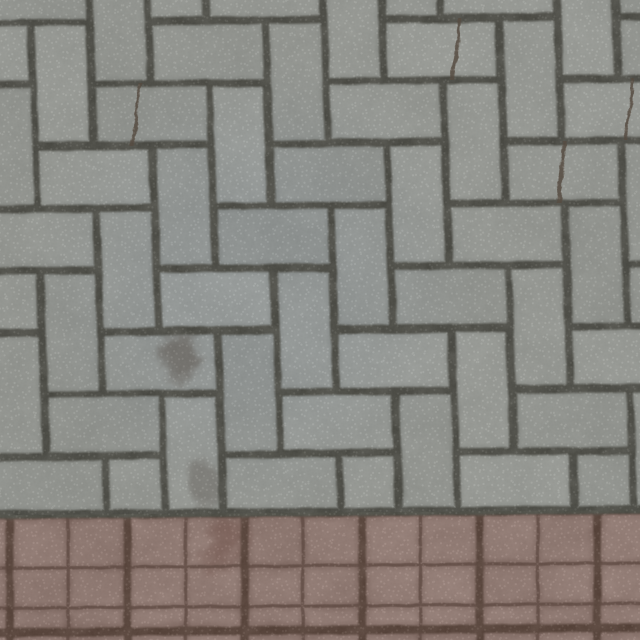
Reproduce this texture procedurally as a WebGL 1 fragment shader.

```glsl
precision highp float;
// Weathered grey herringbone paving above a border of reddish grooved tiles.
// Stones come from a skewed grid with a four-cell herringbone rule; layered
// sines wobble the edges and mottle the faces, cellular noise adds grit.
uniform vec2 u_resolution;

float hash(vec2 c) {
  return fract(sin(dot(c, vec2(127.1, 311.7))) * 43758.5);
}

float waves(vec2 p) {
  float sum = 0.0, amp = 0.5;
  for (int i = 0; i < 5; i++) {
    sum += amp * sin(p.x + 1.7 * sin(p.y));
    p = mat2(1.6, 1.2, -1.2, 1.6) * p + 2.3;
    amp *= 0.6;
  }
  return sum;
}

// Distance to the nearest scattered point, one point per cell.
float cellular(vec2 p) {
  vec2 cell = floor(p);
  float nearest = 1.5;
  for (int y = -1; y <= 1; y++) {
    for (int x = -1; x <= 1; x++) {
      vec2 c = cell + vec2(float(x), float(y));
      nearest = min(nearest, length(c + vec2(hash(c), hash(c + 19.3)) - p));
    }
  }
  return nearest;
}

float roundBox(vec2 p, vec2 halfSize, float radius) {
  vec2 q = abs(p) - halfSize + radius;
  return length(max(q, 0.0)) + min(max(q.x, q.y), 0.0) - radius;
}

vec2 wobble(vec2 p, float seed) {
  return 0.0011 * vec2(waves(p * 45.0 + seed * 30.0), waves(p.yx * 45.0 - seed * 50.0));
}

vec3 herringbone(vec2 p, float seam) {
  vec2 pitch = vec2(0.0915, 0.0969);
  vec2 d = p - vec2(0.333, 0.323);
  vec2 grid = vec2(d.x - 0.035 * d.y, d.y + 0.0107 * d.x) / pitch;

  // Cells 0,1 of the diagonal form a lying stone, cells 2,3 a standing one.
  vec2 origin = floor(grid);
  float kind = mod(origin.x + origin.y, 4.0);
  if (kind > 0.5 && kind < 1.5) origin.x -= 1.0;
  if (kind > 2.5) origin.y -= 1.0;
  bool lying = kind < 1.5;
  vec2 size = lying ? vec2(2.0, 1.0) : vec2(1.0, 2.0);
  float seed = hash(origin);
  vec2 shift = 0.0022 * (vec2(seed, hash(origin + 7.0)) - 0.5);
  vec2 local = (grid - origin - 0.5 * size) * pitch + shift + wobble(p, seed);
  float edge = roundBox(local, 0.5 * size * pitch - 0.0051 - 0.0009 * seed, 0.003);
  edge = max(edge, seam + 0.007 + 0.001 * waves(p * 40.0));

  // Jagged cracks across some lying stones in the upper rows.
  float order = floor((origin.x + origin.y) / 4.0 + 0.5) + floor(origin.y * 0.5);
  float crack = 0.0;
  if (lying && mod(order, 2.0) < 0.5 && origin.x > -2.5 && abs(origin.y + 2.0) < 1.5) {
    float path = local.x - 0.05 * (seed - 0.5) + 0.15 * local.y + 0.003 * waves(p * 70.0);
    float width = 0.0014 + 0.001 * waves(p * 30.0 + seed);
    crack = 1.0 - smoothstep(width, width + 0.003, abs(path));
  }

  vec3 stone = vec3(0.583, 0.592, 0.573) + 0.03 * (seed - 0.5);
  stone += vec3(-0.008, 0.0, 0.014) * (1.0 - smoothstep(0.1, 0.4, length(p - vec2(0.4, 0.45))));
  stone += 0.012 * waves(p * 28.0 + seed * 9.0);
  stone -= 0.035 * smoothstep(-0.009, 0.0, edge);

  // Damp smudges on neighbouring stones.
  for (int i = 0; i < 2; i++) {
    float k = float(i);
    vec2 s = p - vec2(0.28 + 0.038 * k, 0.555 + 0.2 * k);
    float reach = length(s * vec2(1.25 + 0.3 * k, 1.0)) + 0.01 * waves(p * 55.0);
    float smudge = 1.0 - smoothstep(0.02, 0.052, reach);
    stone = mix(stone, vec3(0.42, 0.405, 0.385), (0.75 - 0.25 * k) * smudge);
  }

  vec3 joint = vec3(0.325, 0.325, 0.3) + 0.03 * waves(p * 80.0);
  vec3 color = mix(stone, joint, smoothstep(-0.0035, 0.0025, edge));
  return mix(color, vec3(0.34, 0.3, 0.26), 0.85 * crack);
}

vec3 border(vec2 p, float seam) {
  vec2 t = vec2(p.x - 0.0156, seam);
  vec2 id = floor(t / 0.1835);
  float seed = hash(id + 3.0);
  vec2 local = t - (id + 0.5) * 0.1835 + wobble(p, seed);
  float edge = roundBox(local, vec2(0.0868 - 0.001 * seed, 0.0855), 0.004);

  // One upright and two level grooves split each tile into six pads.
  float level = min(abs(local.y + 0.009), abs(local.y - 0.054));
  float groove = min(abs(local.x + 0.001), level);
  vec3 clay = vec3(0.572, 0.488, 0.46) + 0.03 * (seed - 0.5);
  clay += 0.02 * waves(p * vec2(24.0, 40.0) + seed * 8.0);
  clay -= 0.05 * (1.0 - smoothstep(0.0, 0.012, groove));
  clay -= 0.04 * smoothstep(-0.012, 0.0, edge);
  float rust = length((p - vec2(0.35, 0.85)) * vec2(1.0, 0.7)) + 0.012 * waves(p * 40.0);
  clay = mix(clay, vec3(0.45, 0.34, 0.31), 0.6 - 0.6 * smoothstep(0.01, 0.045, rust));
  clay = mix(clay, vec3(0.39, 0.31, 0.28), 0.85 - 0.85 * smoothstep(0.0008, 0.0042, groove));

  vec3 joint = mix(vec3(0.33, 0.33, 0.3), vec3(0.36, 0.285, 0.25), smoothstep(0.002, 0.01, seam));
  return mix(clay, joint + 0.025 * waves(p * 70.0), smoothstep(-0.0035, 0.0025, edge));
}

void main() {
  vec2 p = gl_FragCoord.xy / u_resolution;
  p.y = 1.0 - p.y;
  float seam = p.y - 0.805 + 0.008 * p.x;
  vec3 color = mix(herringbone(p, seam), border(p, seam), smoothstep(-0.001, 0.001, seam));

  // Fine grit: pale flecks and a soft grain.
  color += 0.05 * (1.0 - smoothstep(0.05, 0.3, cellular(p * 110.0)));
  color += 0.012 * (cellular(p * 230.0) - 0.5) + 0.006 * waves(p * 160.0) - 0.004;
  gl_FragColor = vec4(color, 1.0);
}
```
